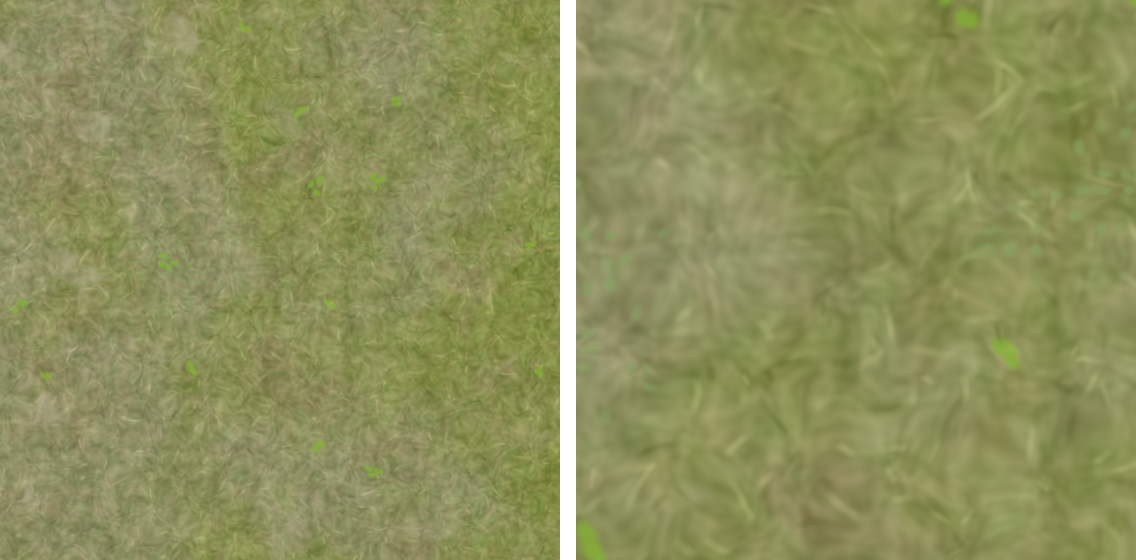
Left, the full canvas; right, a detail of the centre.
This texture is drawn by a three.js fragment shader. Its source:

```glsl
// Draws a soft, worn meadow from above: mottled dry and lush grass, straw, blades and weeds.
#define DRY vec3(0.560, 0.562, 0.400)
#define LUSH vec3(0.515, 0.553, 0.265)
#define EARTH vec3(0.560, 0.535, 0.365)
#define STRAW vec3(0.700, 0.670, 0.550)
#define LEAF vec3(0.530, 0.635, 0.385)
#define SPROUT vec3(0.520, 0.700, 0.210)
#define MOTTLE 0.090
#define BLADE_GRID 48.0
#define LEAF_GRID 75.0
#define SPROUT_GRID 8.0
#define SPROUT_SHARE 0.20

varying vec2 vUv;

vec2 hash2(vec2 p) {
  vec3 q = fract(p.xyx * vec3(0.1031, 0.1030, 0.0973));
  q += dot(q, q.yzx + 33.33);
  return fract((q.xx + q.yz) * q.zy);
}

vec2 direction(float turn) {
  float angle = 6.2832 * turn;
  return vec2(cos(angle), sin(angle));
}

float cornerSlope(vec2 cell, vec2 offset) {
  return dot(direction(hash2(cell + 80.0).x), offset);
}

// Gradient noise, roughly -0.7 to 0.7
float noise(vec2 p) {
  vec2 i = floor(p), f = fract(p);
  vec2 u = f * f * f * (f * (f * 6.0 - 15.0) + 10.0);
  vec2 e = vec2(1.0, 0.0);
  float low = mix(cornerSlope(i, f), cornerSlope(i + e, f - e), u.x);
  float high = mix(cornerSlope(i + e.yx, f - e.yx), cornerSlope(i + 1.0, f - 1.0), u.x);
  return mix(low, high, u.y);
}

float fbm(vec2 p) {
  float sum = 0.0, gain = 1.0;
  for (int i = 0; i < 4; i++) {
    sum += gain * noise(p);
    p = mat2(1.6, 1.2, -1.2, 1.6) * p + 7.3;
    gain *= 0.55;
  }
  return sum;
}

// Short tapered strokes in random directions; signed, so some are pale and some dark
float blades(vec2 p) {
  p *= BLADE_GRID;
  float sum = 0.0;
  for (int y = -1; y <= 1; y++)
  for (int x = -1; x <= 1; x++) {
    vec2 cell = floor(p) + vec2(x, y);
    vec2 spot = hash2(cell), kind = hash2(cell + 31.0);
    vec2 d = p - cell - spot, along = direction(kind.x);
    float t = dot(d, along) / mix(0.25, 0.85, spot.y);
    float across = abs(dot(d, vec2(-along.y, along.x)));
    float body = (1.0 - smoothstep(0.02, 0.17, across)) * (1.0 - smoothstep(0.3, 1.0, abs(t)));
    sum += body * (kind.y - 0.4);
  }
  return sum;
}

// Small round leaves, one in about half of the cells
float leaves(vec2 p) {
  p *= LEAF_GRID;
  vec2 cell = floor(p), r = hash2(cell + 57.0);
  float d = length(fract(p) - mix(vec2(0.35), vec2(0.65), r));
  return (1.0 - smoothstep(0.1, 0.38, d)) * step(0.45, hash2(cell + 13.0).x);
}

// Sparse bright plants, each a tight bunch of leaves
float sprouts(vec2 p) {
  p *= SPROUT_GRID;
  vec2 cell = floor(p), r = hash2(cell + 91.0);
  vec2 d = fract(p) - mix(vec2(0.25), vec2(0.75), r);
  float cover = 0.0;
  for (int i = 0; i < 5; i++) {
    vec2 h = hash2(cell * 5.0 + float(i) + 19.0);
    float reach = length(d - 0.10 * h.y * direction(h.x));
    cover = max(cover, 1.0 - smoothstep(0.015, 0.065, reach));
  }
  return cover * step(1.0 - SPROUT_SHARE, hash2(cell + 43.0).y);
}

void main() {
  vec2 p = vUv;
  vec2 warp = vec2(noise(p * 22.0), noise(p * 22.0 + 40.0));
  vec2 bent = p + 0.014 * warp;

  // Broad ground cover, greener towards the right
  float lush = smoothstep(-0.5, 0.7, 0.8 * (p.x - 0.5) + 0.8 * fbm(p * 3.5 + 3.0));
  vec3 color = mix(DRY, LUSH, lush);
  color = mix(color, EARTH, 0.7 * smoothstep(0.05, 0.6, fbm(p * 5.0 + 21.0)));

  // Tufts from hand-sized clumps down to single stems
  float tone = 0.6 * noise(p * 11.0) + 0.9 * noise(bent * 28.0 + 5.0);
  tone += 1.0 * noise(bent * 62.0 + 9.0) + 0.75 * noise(bent * 125.0 + 2.0);
  color += MOTTLE * tone * vec3(1.0, 0.92, 0.95);
  color += 0.035 * noise(bent * 38.0 + 60.0) * vec3(1.0, -0.2, 0.6);
  color += 0.13 * blades(bent) * vec3(1.0, 0.97, 0.85);

  // Bleached straw, matted mostly on the left
  float left = 1.0 - smoothstep(0.1, 0.75, p.x);
  float mat = fbm(bent * 7.0 + 14.0) + 0.35 * noise(bent * 45.0);
  color = mix(color, STRAW, (0.25 + 0.6 * left) * smoothstep(0.25, 0.85, mat));

  // Weeds
  float weedy = smoothstep(0.15, 0.45, noise(p * 4.5 + 33.0) + 0.25 * noise(p * 18.0));
  color = mix(color, LEAF, 0.65 * weedy * leaves(bent));
  color = mix(color, SPROUT, 0.75 * sprouts(bent));

  gl_FragColor = vec4(color, 1.0);
}
```
